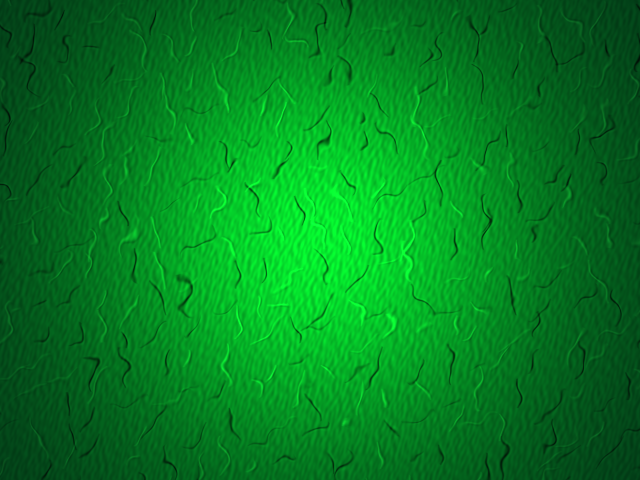
A WebGL 2 fragment shader for this background:

```glsl
#version 300 es
precision highp float;

uniform vec2 u_resolution;
out vec4 fragColor;

const float TAU = 6.2831853;
const float CREASE_CELL = 0.066;

vec2 hash2(vec2 p) {
    vec3 q = fract(p.xyx * vec3(0.1031, 0.1030, 0.0973));
    q += dot(q, q.yzx + 33.33);
    return fract((q.xx + q.yz) * q.zy);
}

float cornerRamp(vec2 cell, vec2 offset) {
    float angle = TAU * hash2(cell).x;
    return dot(vec2(cos(angle), sin(angle)), offset);
}

float gradientNoise(vec2 p) {
    vec2 i = floor(p), f = fract(p);
    vec2 u = f * f * f * (f * (f * 6.0 - 15.0) + 10.0);
    vec2 e = vec2(1.0, 0.0);
    float low = mix(cornerRamp(i, f), cornerRamp(i + e, f - e), u.x);
    float high = mix(cornerRamp(i + e.yx, f - e.yx), cornerRamp(i + 1.0, f - 1.0), u.x);
    return mix(low, high, u.y);
}

// Soft radial light, measured in canvas heights
vec3 glowColor(float radius) {
    float green = 0.2 + 0.74 * exp(-pow(radius / 0.46, 1.7));
    return vec3(0.005 + 0.018 * green, green, 0.06 + 0.13 * green);
}

// Short slanted fibres lit from the side
float fibreRelief(vec2 p) {
    vec2 q = vec2(p.x - 0.25 * p.y, p.y) * vec2(125.0, 55.0);
    return gradientNoise(q) - gradientNoise(q + vec2(0.65, 0.1));
}

float ridge(float across, float beyondEnd, float width) {
    float d = length(vec2(across, beyondEnd)) / width;
    return exp(-d * d);
}

// One wavy crease: positive is lit, negative is shaded
float crease(vec2 p, vec2 seed, float width) {
    vec2 shape = hash2(seed + 17.3);
    vec2 kind = hash2(seed + 71.9);
    float angle = mix(0.25, 2.2, shape.x);
    vec2 dir = vec2(cos(angle), sin(angle));
    vec2 q = vec2(dot(p, dir), dot(p, vec2(-dir.y, dir.x)));
    float halfLength = mix(0.18, 0.68, shape.y);
    float bend = 0.3 * (kind.x - 0.5);
    float phase = 5.0 * q.x + TAU * kind.x;
    float slope = 5.0 * bend * cos(phase);
    float across = (q.y - bend * sin(phase)) / sqrt(1.0 + slope * slope);
    float beyondEnd = max(abs(q.x) - halfLength, 0.0);
    float taper = 1.0 - 0.5 * smoothstep(0.3, 1.0, abs(q.x) / halfLength);
    float side = kind.y < 0.52 ? -1.0 : 1.0;
    float relief = ridge(across, beyondEnd, width)
                 - 0.3 * ridge(across + 2.0 * width, beyondEnd, width);
    return side * relief * taper * (0.3 + 0.7 * dir.y * dir.y);
}

// Scattered creases, gathered from neighbouring cells
float creaseRelief(vec2 p, float width) {
    vec2 q = p / CREASE_CELL;
    vec2 warp = vec2(gradientNoise(q * 1.7), gradientNoise(q * 1.7 + 43.0));
    q += 0.3 * warp;
    vec2 home = floor(q);
    float relief = 0.0;
    for (int y = -1; y <= 1; y++) {
        for (int x = -1; x <= 1; x++) {
            vec2 cell = home + vec2(x, y);
            vec2 center = cell + mix(vec2(0.15), vec2(0.85), hash2(cell));
            relief += crease(q - center, cell, width / CREASE_CELL);
        }
    }
    return clamp(relief, -1.0, 1.0);
}

void main() {
    vec2 p = (gl_FragCoord.xy - 0.5 * u_resolution) / u_resolution.y;
    float pixel = 1.0 / u_resolution.y;
    float creaseWidth = max(0.0024, 0.9 * pixel);

    vec3 color = glowColor(length(p));
    float fibres = fibreRelief(p + 2.0);
    float creases = creaseRelief(p + 3.0, creaseWidth);

    // Shaded sides lose more light than lit sides gain
    float light = 1.0 + 0.2 * fibres;
    light += creases * (creases < 0.0 ? 0.62 : 0.4);
    color *= light;
    color.r += 0.03 * max(creases, 0.0);
    fragColor = vec4(clamp(color, 0.0, 1.0), 1.0);
}
```
